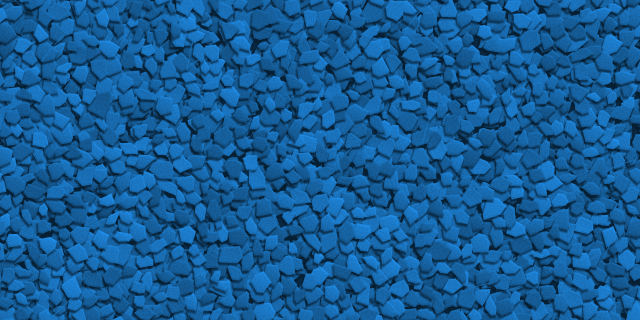
Reproduce this texture procedurally as a WebGL 2 fragment shader.

```glsl
#version 300 es
precision highp float;
// A bed of angular blue stone chips with dark gaps and a few thin twigs.
// Layers of jittered cells each hold one random convex polygon; chips are
// painted bottom to top, each casting a short soft shadow on those below.

uniform vec2 u_resolution;
out vec4 fragColor;

const vec3  TINT = vec3(0.137, 0.608, 1.0);  // hue of every tone
const float CELLS = 18.0;                    // chips per canvas height
const int   LAYERS = 4;
const int   SIDES = 6;
const float FLOOR_TONE = 0.25;
const float DARK_CHIP = 0.56;
const float LIGHT_CHIP = 0.80;
const float DEPTH_DIM = 0.87;                // tone factor of the lowest layer
const float SHADOW = 0.50;
const float SHADOW_REACH = 0.14;             // in cells
const float RIM = 0.09;
const float GRAIN = 0.035;
const vec2  LIGHT = vec2(0.42, 0.91);
const float TWIG_CELLS = 5.0;
const float TWIG_CHANCE = 0.30;
const float TWIG_TONE = 0.76;
const float TAU = 6.2832;

vec4 hash4(vec2 p) {
    vec4 q = fract(p.xyxy * vec4(0.1031, 0.1030, 0.0973, 0.1099));
    q += dot(q, q.wzxy + 33.33);
    return fract((q.xxyz + q.yzzw) * q.zywx);
}

mat2 rotation(float a) {
    float c = cos(a), s = sin(a);
    return mat2(c, s, -s, c);
}

// Signed distance to a random convex polygon; facing is its nearest edge normal.
float chipDistance(vec2 p, vec2 id, float size, out vec2 facing) {
    float d = -10.0;
    facing = LIGHT;
    for (int k = 0; k < SIDES; k++) {
        vec4 h = hash4(id + vec2(float(k) * 17.0, 71.0));
        float a = (float(k) + 0.75 * (h.x - 0.5)) * TAU / float(SIDES);
        vec2 n = vec2(cos(a), sin(a));
        float e = dot(p, n) - size * mix(0.74, 1.2, h.y);
        if (e > d) { d = e; facing = n; }
    }
    return d;
}

// Fibrous surface grain from layered sines.
float grain(vec2 p, float seed) {
    float a = sin(p.x * 13.0 + 2.5 * sin(p.y * 19.0 + seed) + seed * 5.0);
    float b = sin(p.y * 37.0 + 2.0 * sin(p.x * 23.0 - seed));
    float c = sin(p.x * 31.0 - p.y * 27.0 + 2.0 * a + seed);
    return 0.4 * a + 0.5 * b + 0.5 * c;
}

// Paints one layer of chips over the tone below it.
float paintLayer(float tone, vec2 uv, int layer, float pixel) {
    float level = float(layer) / float(LAYERS - 1);
    float cells = CELLS * mix(0.94, 1.1, fract(float(layer) * 0.618));
    mat2 turn = rotation(0.5 + 1.3 * float(layer));
    vec2 p = turn * uv * cells + 150.0 + 57.3 * float(layer);
    vec2 light = turn * LIGHT;
    vec2 home = floor(p);
    float aa = 0.65 * pixel * cells;

    for (int j = -1; j <= 1; j++)
    for (int i = -1; i <= 1; i++) {
        vec2 id = home + vec2(i, j);
        vec4 h = hash4(id);
        vec4 g = hash4(id + 311.0);
        vec2 q = p - id - 0.5 - 0.6 * (h.xy - 0.5);
        if (dot(q, q) > 1.2) continue;

        // Local frame: random turn, then a squeeze across the chip.
        mat2 spin = rotation(TAU * h.z);
        float thin = mix(1.0, 1.65, g.x * g.x);
        vec2 squash = vec2(0.92, thin);
        float size = mix(0.34, 0.57, h.w);
        vec2 local = spin * q * squash;
        vec2 shaded = spin * (q + light * SHADOW_REACH) * squash;
        vec2 lamp = spin * light;
        vec2 facing, spare;
        float d = chipDistance(local, id, size, facing) / thin;
        float s = chipDistance(shaded, id, size, spare) / thin;
        tone *= 1.0 - SHADOW * (1.0 - smoothstep(-0.06, 0.10, s));

        // Chip tone: own shade, tilted face, bevelled rim and grain.
        float face = mix(DARK_CHIP, LIGHT_CHIP, g.y);
        face += 0.20 * (g.z - 0.3) * dot(local, lamp);
        face += RIM * dot(facing, lamp) * smoothstep(-0.15, -0.02, d);
        face += GRAIN * grain(local, g.w * TAU);
        face *= mix(DEPTH_DIM, 1.0, level);
        tone = mix(tone, face, 1.0 - smoothstep(-aa, aa, d));
    }
    return tone;
}

// Scatters sparse thin twigs, mostly rising to the right.
float paintTwigs(float tone, vec2 uv, float pixel) {
    vec2 p = uv * TWIG_CELLS + 40.0;
    float aa = 0.7 * pixel * TWIG_CELLS;
    for (int n = 0; n < 9; n++) {
        vec2 id = floor(p) + vec2(n % 3 - 1, n / 3 - 1);
        vec4 h = hash4(id + 777.0);
        if (h.x > TWIG_CHANCE) continue;
        vec2 q = rotation(-mix(0.2, 1.4, h.w)) * (p - id - h.yz);
        q.y += 0.15 * q.x * q.x;
        float along = max(abs(q.x) - mix(0.12, 0.32, h.y), 0.0);
        float d = length(vec2(along, q.y)) - 0.007;
        tone = mix(tone, TWIG_TONE, 0.8 * (1.0 - smoothstep(-aa, aa, d)));
    }
    return tone;
}

void main() {
    vec2 uv = gl_FragCoord.xy / u_resolution.y;
    float pixel = 1.0 / u_resolution.y, tone = FLOOR_TONE;
    for (int k = 0; k < LAYERS; k++) tone = paintLayer(tone, uv, k, pixel);
    tone = paintTwigs(tone, uv, pixel);
    fragColor = vec4(TINT * clamp(tone, 0.20, 0.92), 1.0);
}
```
